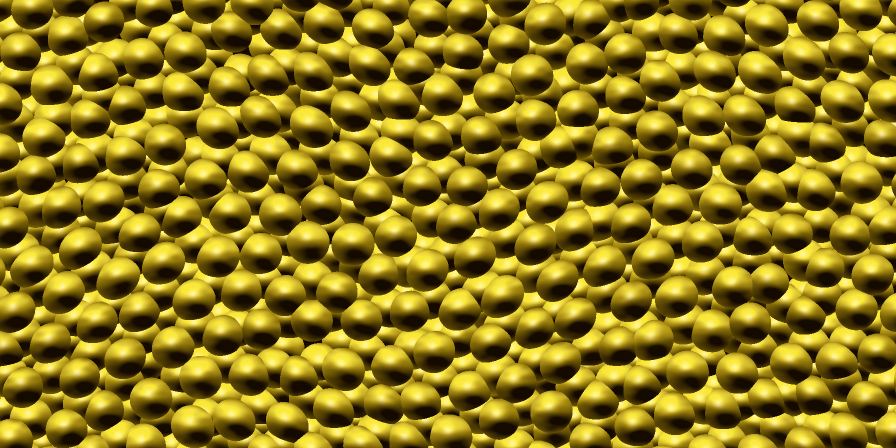
Give the GLSL for this texture, as a WebGL 2 fragment shader.

```glsl
#version 300 es
precision highp float;
// A heap of glossy golden balls. Balls sit on a jittered, tilted hexagonal
// lattice at three depths; the nearest surface wins at every sample. Each ball
// is toned by its surface position and the tone is looked up in a gold ramp.

uniform vec2 u_resolution;
out vec4 fragColor;

// Lengths are in canvas heights.
const float SPACING = 0.062;        // lattice step
const float ROW_STEP = 0.866;       // hexagonal row height, in steps
const float RADIUS = 0.047;
const float RADIUS_VARIATION = 0.06;
const float JITTER = 0.5;           // in steps
const float LEVEL_STEP = 0.028;     // depth between sublattices
const float LEVEL_JITTER = 0.022;
const float TILT = -0.33;           // lattice rotation
const float WARP = 0.018;           // slow bend of the rows
const float GAP_GLOW = 0.13;        // extra light on buried balls
const float DARK_BAND = 0.36;
const float GLOW = 0.30;
const float MOTTLE = 0.16;
const vec2 GLOW_CENTER = vec2(-0.10, 0.28);
const vec2 DARK_CENTER = vec2(0.15, -0.36);
const vec2 DARK_SIZE = vec2(0.52, 0.28);
const vec3 SPARKLE = vec3(0.04, 0.06, 0.38);
const int SAMPLES = 2;              // per axis

const vec3 GOLD[6] = vec3[6](
  vec3(0.08, 0.04, 0.00), vec3(0.28, 0.21, 0.01), vec3(0.45, 0.36, 0.02),
  vec3(0.66, 0.55, 0.07), vec3(0.87, 0.78, 0.20), vec3(0.98, 0.91, 0.22));
const float STOPS[6] = float[6](0.02, 0.235, 0.45, 0.665, 0.845, 0.97);

float hash(vec2 p) {
  return fract(sin(dot(p, vec2(127.1, 311.7))) * 43758.5453);
}

float noise(vec2 p) {
  vec2 i = floor(p), f = fract(p);
  f = f * f * (3.0 - 2.0 * f);
  return mix(mix(hash(i), hash(i + vec2(1, 0)), f.x),
             mix(hash(i + vec2(0, 1)), hash(i + vec2(1, 1)), f.x), f.y);
}

mat2 rotation(float a) {
  return mat2(cos(a), sin(a), -sin(a), cos(a));
}

vec3 goldRamp(float tone) {
  vec3 color = GOLD[0];
  for (int i = 1; i < 6; i++)
    color = mix(color, GOLD[i], clamp((tone - STOPS[i - 1]) / (STOPS[i] - STOPS[i - 1]), 0.0, 1.0));
  return color;
}

// d: position on the ball's disc, from -1 to 1; buried: 0 at the top level, 1 at the bottom.
vec3 shadeBall(vec2 d, float buried, float seed) {
  float edge = pow(dot(d, d), 3.0);
  float tone = 0.49 + 0.36 * sin(2.2 * d.y) - 0.08 * d.x;
  tone -= 0.2 * edge * d.y;                                 // dim top rim, lit lower rim
  vec2 band = rotation(0.25) * (d - DARK_CENTER) / DARK_SIZE;
  tone -= DARK_BAND * exp(-dot(band, band));
  vec2 g = d - GLOW_CENTER;
  tone += GLOW * exp(-dot(g, g) / 0.17);
  tone += MOTTLE * (noise(d * vec2(2.2, 4.0) + seed * 91.0) - 0.5);
  tone += 0.1 * (seed - 0.5) + GAP_GLOW * buried;
  return goldRamp(tone) + SPARKLE * exp(-dot(g, g) / 0.035);
}

vec3 heap(vec2 p) {
  // Lattice space, gently bent
  mat2 tilt = rotation(TILT);
  vec2 bend = WARP * sin(p.yx * vec2(7.3, 5.9) + vec2(0.4, 2.1));
  vec2 q = (p + bend) * tilt / SPACING;
  float row0 = floor(q.y / ROW_STEP + 0.5);

  // Nearest ball surface
  float top = -1.0, buried = 1.0, seed = 0.0;
  vec2 disc = vec2(0);
  for (int j = -2; j <= 2; j++) {
    float row = row0 + float(j);
    float shift = 0.5 * mod(row, 2.0);
    float col0 = floor(q.x - shift + 0.5);
    for (int i = -2; i <= 2; i++) {
      float col = col0 + float(i);
      vec2 id = vec2(col, row);
      vec2 center = vec2(col + shift, row * ROW_STEP);
      center += JITTER * (vec2(hash(id), hash(id + 37.3)) - 0.5);
      float ballSeed = hash(id + 71.9);
      float radius = RADIUS * (1.0 + RADIUS_VARIATION * (ballSeed - 0.5));
      vec2 d = tilt * (q - center) * SPACING / radius;
      float rest = 1.0 - dot(d, d);
      if (rest <= 0.0) continue;
      float level = mod(col - floor(row * 0.5) - row, 3.0);
      float z = level * LEVEL_STEP + LEVEL_JITTER * hash(id + 13.7) + radius * sqrt(rest);
      if (z > top) {
        top = z;
        disc = d;
        buried = 1.0 - 0.5 * level;
        seed = ballSeed;
      }
    }
  }
  return top < 0.0 ? GOLD[0] : shadeBall(disc, buried, seed);
}

void main() {
  // Smooth the edges by averaging sub-samples
  vec3 sum = vec3(0);
  for (int y = 0; y < SAMPLES; y++)
    for (int x = 0; x < SAMPLES; x++) {
      vec2 offset = (vec2(x, y) + 0.5) / float(SAMPLES) - 0.5;
      sum += heap((gl_FragCoord.xy + offset) / u_resolution.y);
    }
  fragColor = vec4(clamp(sum / float(SAMPLES * SAMPLES), 0.0, 1.0), 1.0);
}
```
